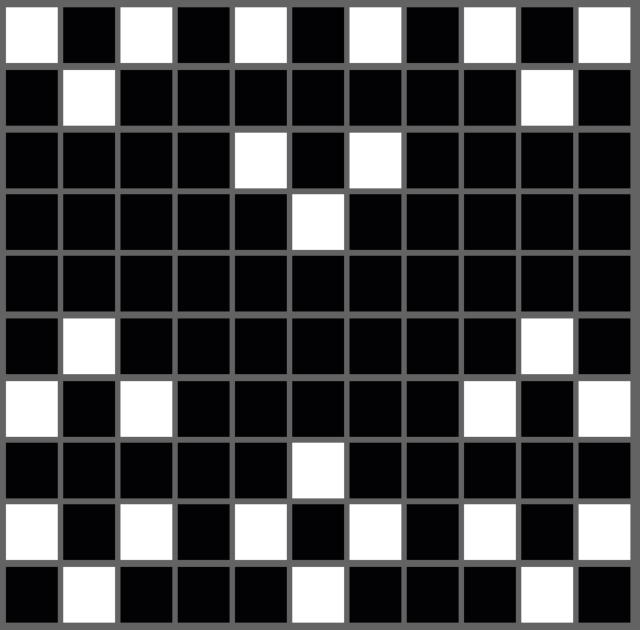
A Shadertoy shader for this pattern:

```glsl
const vec2 GRID = vec2(11.0, 10.0);             // columns, rows
const vec2 FIRST_CENTER = vec2(0.0498, 0.0567); // top left cell, y measured downward
const vec2 PITCH = vec2(0.08947, 0.0986);
const vec2 HALF_CELL = vec2(0.0405, 0.0442);
const float ROW_SWAY = 0.0009;                  // slight unevenness of the row spacing
const float SOFTNESS = 0.0012;
const vec3 GROUT = vec3(0.39);
const vec3 DARK_TILE = vec3(0.006, 0.006, 0.014);
const vec3 LIGHT_TILE = vec3(1.0);

// Chevrons: tip distance from the middle column, tip row, arm direction (+1 is down)
const int CHEVRON_COUNT = 7;
const vec3 CHEVRONS[CHEVRON_COUNT] = vec3[](
    vec3(0, -1, 1), vec3(4, 1, -1), vec3(0, 3, -1), vec3(4, 5, 1),
    vec3(0, 7, 1), vec3(4, 9, -1), vec3(0, 9, -1));

// True when the cell is the tip or one of the two arms of a chevron
bool isLit(vec2 cell) {
    float column = abs(cell.x - 0.5 * (GRID.x - 1.0));
    for (int i = 0; i < CHEVRON_COUNT; i++) {
        vec3 chevron = CHEVRONS[i];
        float armStep = (cell.y - chevron.y) * chevron.z;
        float side = abs(column - chevron.x);
        if (side < 1.5 && abs(armStep - side) < 0.5) return true;
    }
    return false;
}

vec2 cellCenter(vec2 cell) {
    vec2 center = FIRST_CENTER + cell * PITCH;
    center.y -= ROW_SWAY * cos(1.5708 * cell.y);
    return center;
}

// Soft coverage of a rectangular tile
float tileMask(vec2 offset) {
    vec2 blur = max(vec2(SOFTNESS), 0.6 / iResolution.xy);
    vec2 inside = smoothstep(-blur, blur, HALF_CELL - abs(offset));
    return inside.x * inside.y;
}

void mainImage(out vec4 fragColor, in vec2 fragCoord) {
    vec2 uv = fragCoord / iResolution.xy;
    uv.y = 1.0 - uv.y;

    // Nearest cell of the grid
    vec2 cell = clamp(floor((uv - FIRST_CENTER) / PITCH + 0.5), vec2(0.0), GRID - 1.0);

    // Tile over the grout
    vec3 tile = isLit(cell) ? LIGHT_TILE : DARK_TILE;
    vec3 color = mix(GROUT, tile, tileMask(uv - cellCenter(cell)));
    fragColor = vec4(color, 1.0);
}
```
